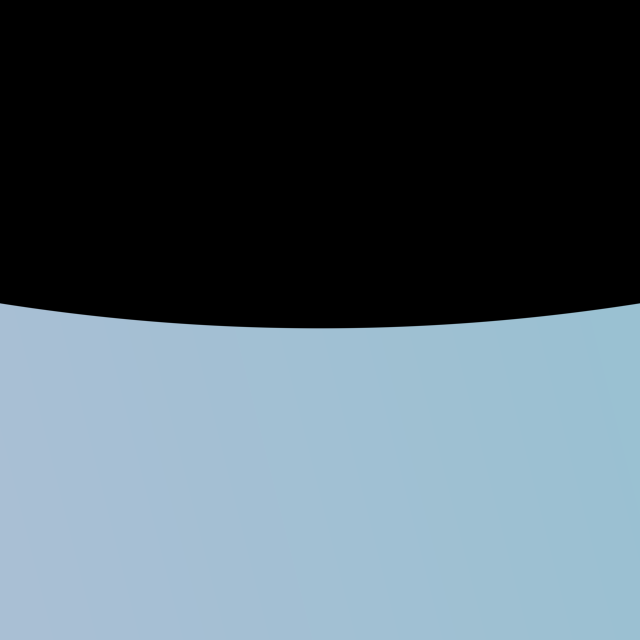
Write a WebGL 1 fragment shader that draws this background.

```glsl
precision highp float;
// A black field whose lower edge is a shallow arc, above a pale blue sheet.
// The arc is the bottom of a very large circle; the sheet is a soft linear
// gradient from lavender blue on the left to aqua blue on the right.

uniform vec2 u_resolution;

// Pale sheet: mostly horizontal blend, tilted a little upward.
vec3 sheetColor(vec2 p) {
  float blend = clamp(p.x + 0.25 * (p.y - 0.25), 0.0, 1.0);
  vec3 lavenderBlue = vec3(0.662, 0.748, 0.832);
  vec3 aquaBlue = vec3(0.604, 0.755, 0.822);
  return mix(lavenderBlue, aquaBlue, blend);
}

// Signed distance to the large disc, negative inside.
float discDistance(vec2 p) {
  float radius = 3.22;
  float lowestPoint = 0.487;
  return length(p - vec2(0.5, lowestPoint + radius)) - radius;
}

void main() {
  vec2 p = gl_FragCoord.xy / u_resolution;
  float pixel = 1.0 / u_resolution.y;

  // Black disc over the sheet, with a one pixel soft edge.
  float sheetMask = smoothstep(-0.75 * pixel, 0.75 * pixel, discDistance(p));
  gl_FragColor = vec4(sheetColor(p) * sheetMask, 1.0);
}
```
